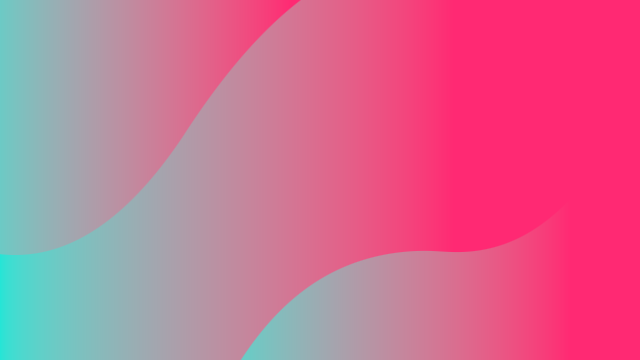
A Shadertoy shader for this background:

```glsl
// Turquoise to pink ramp between two horizontal positions
vec3 ramp(float x, float start, float end) {
    const vec3 turquoise = vec3(0.13, 0.90, 0.84);
    const vec3 pink = vec3(1.0, 0.16, 0.45);
    float t = pow(clamp((x - start) / (end - start), 0.0, 1.0), 0.75);
    return pow(mix(pow(turquoise, vec3(1.7)), pow(pink, vec3(1.7)), t), vec3(1.0 / 1.7));
}

// Upper edge of the large wave: a shallow valley, then a long climb
float largeWave(float x) {
    float t = (x - 0.375) / 4.208;
    float d = x - 4.583;
    float valley = 2.625 + t * t * (2.625 + 0.354 * t);
    float climb = 5.604 + d * (1.55 - 0.134 * d);
    return d < 0.0 ? valley : climb;
}

// Upper edge of the small wave: a hill, a slight dip, then a rise
float smallWave(float x) {
    float l = max(10.625 - x, 0.0);
    float r = max(x - 11.417, 0.0);
    float hill = 2.729 - l * l * (0.0912 + 0.00177 * l * l);
    float dip = 0.031 * smoothstep(10.625, 11.417, x);
    return hill - dip + r * r * (0.125 + 0.0138 * r);
}

// Smooth coverage below an edge, one pixel wide
float below(float height) {
    return clamp(0.5 + height / max(fwidth(height), 1e-5), 0.0, 1.0);
}

void mainImage(out vec4 fragColor, in vec2 fragCoord) {
    // Canvas spans 16 by 9 units
    vec2 p = fragCoord / iResolution.xy * vec2(16.0, 9.0);

    // Layers from back to front
    vec3 color = ramp(p.x, -1.0, 7.29);
    color = mix(color, ramp(p.x, 0.0, 11.35), below(largeWave(p.x) - p.y));
    color = mix(color, ramp(p.x, 5.1, 14.27), below(smallWave(p.x) - p.y));

    fragColor = vec4(color, 1.0);
}
```
